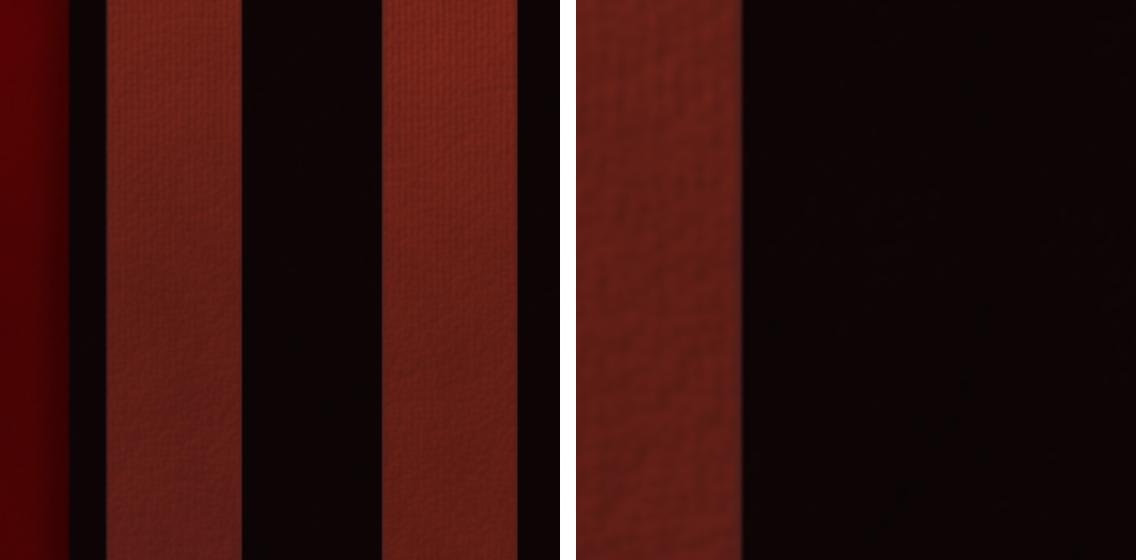
Left, the full canvas; right, a detail of the centre.
This pattern is drawn by a Shadertoy shader. Its source:

```glsl
// Two broad rust-red stripes on near-black cloth, with a deep red strip at the left.
// Stripes are a repeated 1D distance; ribs are sines and the grain is
// cellular noise shaded as a shallow relief.

#define PERIOD 0.492
#define STRIPE_WIDTH 0.242
#define FIRST_CENTER 0.311
#define STRIP_EDGE 0.123
#define EDGE_SOFTNESS 0.0022
#define RIB_COUNT 88.0
#define RIB_DEPTH 0.045
#define GRAIN_SCALE 92.0
#define GRAIN_DEPTH 0.085
#define DARK_COLOR vec3(0.050, 0.018, 0.020)
#define RUST_COLOR vec3(0.380, 0.118, 0.083)
#define STRIP_COLOR vec3(0.300, 0.012, 0.012)

const float TAU = 6.2831853;

vec2 hash2(vec2 p) {
    vec3 q = fract(p.xyx * vec3(0.1031, 0.1030, 0.0973));
    q += dot(q, q.yzx + 33.33);
    return fract((q.xx + q.yz) * q.zy);
}

// Distance to the nearest jittered cell point
float cellular(vec2 p) {
    vec2 cell = floor(p);
    float nearest = 2.0;
    for (int j = -1; j <= 1; j++) {
        for (int i = -1; i <= 1; i++) {
            vec2 neighbor = cell + vec2(i, j);
            vec2 offset = neighbor + hash2(neighbor) - p;
            nearest = min(nearest, dot(offset, offset));
        }
    }
    return sqrt(nearest);
}

// Directional difference of the cell height, lit from the upper left
float relief(vec2 p) {
    vec2 light = vec2(-0.20, 0.20);
    return cellular(p + light) - cellular(p - light);
}

// Coverage of the side where distance is negative
float inside(float distance, float softness) {
    return 1.0 - smoothstep(-softness, softness, distance);
}

void mainImage(out vec4 fragColor, in vec2 fragCoord) {
    vec2 uv = fragCoord / iResolution.xy;
    float softness = max(EDGE_SOFTNESS, 0.75 / iResolution.x);

    // Surface: fine grain, a coarser layer and slow mottling
    float grain = relief(uv * GRAIN_SCALE)
                + 0.6 * relief(uv * GRAIN_SCALE * 0.47 + 17.0);
    float mottle = sin(uv.x * 23.0 + 2.0 * sin(uv.y * 11.0))
                 * sin(uv.y * 19.0 + 1.5 * sin(uv.x * 17.0));

    // Repeated stripes, the later one slightly brighter
    float offset = uv.x - FIRST_CENTER + 0.5 * PERIOD;
    float index = floor(offset / PERIOD);
    float local = offset - (index + 0.5) * PERIOD;
    float stripeDist = abs(local) - 0.5 * STRIPE_WIDTH;
    float topLight = smoothstep(0.35, 1.0, uv.y);

    // Vertical ribs fade toward the bottom
    float ribs = sin(TAU * RIB_COUNT * uv.x) * RIB_DEPTH
               * mix(0.2, 1.0, smoothstep(0.25, 0.95, uv.y))
               * (0.75 + 0.25 * index);

    float shade = 0.96 + 0.17 * topLight + 0.08 * index * (0.4 + 0.6 * uv.y);
    vec3 rust = RUST_COLOR * shade * (1.0 + ribs + GRAIN_DEPTH * grain + 0.02 * mottle);
    rust.gb += 0.012 * (1.0 - index) * (1.0 - uv.y) * vec2(0.3, 1.0);

    // Dull grey-red selvage along both stripe edges
    float selvage = 1.0 - smoothstep(0.0, 0.005, abs(stripeDist + 0.002));
    rust = mix(rust, vec3(0.30, 0.13, 0.12), 0.65 * selvage);

    // Left strip falls off toward its edge and the bottom
    float stripFade = 1.0 - 0.28 * smoothstep(0.045, STRIP_EDGE, uv.x);
    vec3 strip = STRIP_COLOR * stripFade * (0.96 + 0.16 * topLight)
               * (1.0 + 0.05 * grain + 0.02 * mottle);

    // Composite over the dark ground; the first left edge is softer
    vec3 color = DARK_COLOR * (1.0 + 0.10 * grain + 0.05 * mottle);
    float blur = (index < 0.5 && local < 0.0) ? 1.8 : 1.0;
    color = mix(color, rust, inside(stripeDist, softness * blur));
    color = mix(color, strip, inside(uv.x - STRIP_EDGE, softness * 2.0));

    fragColor = vec4(clamp(color, 0.0, 1.0), 1.0);
}
```
